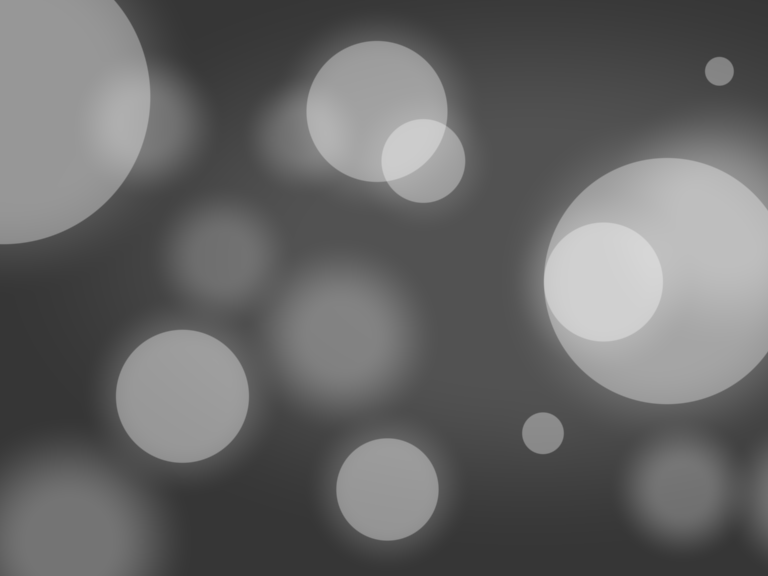
This background is drawn by a WebGL 2 fragment shader. Its source:

```glsl
#version 300 es
precision highp float;
// Grey bokeh: blurred lights and crisp translucent discs over a dark vignette.

uniform vec2 u_resolution;
out vec4 fragColor;

// Lays translucent white over a grey level.
float addLight(float shade, float alpha) {
    return mix(shade, 1.0, alpha);
}

// Dark backdrop, lighter toward the middle right.
float backdrop(vec2 p) {
    float d = length((p - vec2(0.92, 0.55)) * vec2(0.55, 1.0));
    return mix(0.322, 0.212, smoothstep(0.2, 0.52, d));
}

// Out-of-focus light: centre, outer radius, opacity.
float softLight(float shade, vec2 p, vec4 light) {
    float d = distance(p, light.xy);
    return addLight(shade, light.w * (1.0 - smoothstep(light.z * 0.3, light.z, d)));
}

// Crisp disc with a halo that weakens on small discs: centre, radius.
float crispDisc(float shade, vec2 p, vec3 disc) {
    float d = distance(p, disc.xy);
    float r = disc.z;
    float pixel = 1.0 / u_resolution.y;
    float halo = 1.0 - smoothstep(r * 0.7, r * 1.2 + 0.04, d);
    shade = addLight(shade, 0.2 * smoothstep(0.03, 0.1, r) * halo);
    return addLight(shade, 0.35 * (1.0 - smoothstep(r - pixel, r + pixel, d)));
}

void main() {
    // Canvas height is one unit.
    vec2 p = gl_FragCoord.xy / u_resolution.y;
    float shade = backdrop(p);

    vec4 lights[8] = vec4[](
        vec4(0.592, 0.415, 0.175, 0.28), vec4(0.385, 0.553, 0.13, 0.20),
        vec4(0.120, 0.060, 0.220, 0.31), vec4(1.185, 0.150, 0.13, 0.28),
        vec4(1.400, 0.135, 0.150, 0.30), vec4(0.525, 0.765, 0.11, 0.20),
        vec4(0.255, 0.785, 0.135, 0.24), vec4(1.260, 0.620, 0.23, 0.28));
    for (int i = 0; i < 8; i++) shade = softLight(shade, p, lights[i]);

    vec3 discs[9] = vec3[](
        vec3(0.005, 0.832, 0.256), vec3(0.6545, 0.8065, 0.1224),
        vec3(0.735, 0.7205, 0.0727), vec3(1.158, 0.512, 0.2137),
        vec3(1.0477, 0.5104, 0.1033), vec3(0.3168, 0.3120, 0.1155),
        vec3(0.6727, 0.1502, 0.0888), vec3(0.9427, 0.2478, 0.0362),
        vec3(1.249, 0.8762, 0.025));
    for (int i = 0; i < 9; i++) shade = crispDisc(shade, p, discs[i]);

    fragColor = vec4(vec3(shade), 1.0);
}
```
